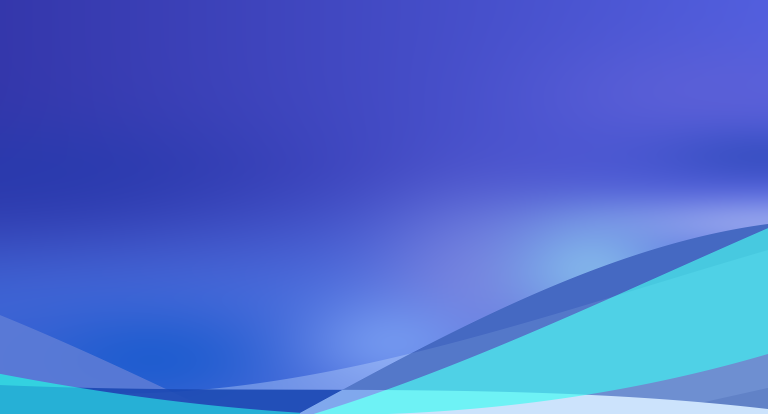
Write a WebGL 2 fragment shader that draws this background.

```glsl
#version 300 es
precision highp float;
// Blue gradient sky with soft glows above overlapping translucent and cyan ribbons.

uniform vec2 u_resolution;
out vec4 fragColor;

// Sky colours
const vec3 SKY_LEFT = vec3(0.205, 0.215, 0.67);
const vec3 SKY_RIGHT = vec3(0.32, 0.37, 0.87);
const vec3 HAZE_LEFT = vec3(0.25, 0.39, 0.83);
const vec3 HAZE_RIGHT = vec3(0.35, 0.47, 0.90);
const vec3 NAVY = vec3(0.15, 0.23, 0.68);
const vec3 COBALT = vec3(0.11, 0.36, 0.81);
const vec3 VIOLET = vec3(0.37, 0.38, 0.84);
const vec3 LILAC = vec3(0.48, 0.51, 0.87);
const vec3 ICE = vec3(0.52, 0.72, 0.92);
const vec3 MIST = vec3(0.60, 0.66, 0.93);
const vec3 SHADE = vec3(0.22, 0.31, 0.76);
const vec3 BRIGHT = vec3(0.47, 0.62, 0.95);

// Ribbon colours
const vec3 WEDGE = vec3(0.37, 0.49, 0.84);
const vec3 VEIL = vec3(0.72, 0.82, 0.99);
const vec3 BAND = vec3(0.10, 0.28, 0.70);
const vec3 SWEEP = vec3(0.27, 0.41, 0.76);
const vec3 SWEEP_VEILED = vec3(0.33, 0.47, 0.79);
const vec3 SWEEP_LOW = vec3(0.50, 0.66, 0.93);
const vec3 CYAN = vec3(0.28, 0.79, 0.88);
const vec3 CYAN_VEILED = vec3(0.31, 0.82, 0.90);
const vec3 CYAN_LOW = vec3(0.43, 0.95, 0.96);
const vec3 SLATE = vec3(0.43, 0.56, 0.82);
const vec3 SLATE_DARK = vec3(0.38, 0.51, 0.78);
const vec3 PALE = vec3(0.80, 0.89, 0.99);
const vec3 LAGOON = vec3(0.20, 0.82, 0.88);
const vec3 LAGOON_LOW = vec3(0.15, 0.69, 0.84);

// Edge heights at four evenly spaced places between the ends of each span
const vec2 WEDGE_SPAN = vec2(0.0, 0.273);
const vec4 WEDGE_EDGE = vec4(0.239, 0.167, 0.090, 0.010);
const vec2 VEIL_SPAN = vec2(0.221, 1.0);
const vec4 VEIL_EDGE = vec4(0.053, 0.123, 0.251, 0.396);
const vec2 BAND_SPAN = vec2(0.0, 1.0);
const vec4 BAND_EDGE = vec4(0.070, 0.059, 0.053, 0.012);
const vec2 SWEEP_SPAN = vec2(0.393, 1.0);
const vec4 SWEEP_EDGE = vec4(0.005, 0.203, 0.365, 0.459);
const vec2 CYAN_SPAN = vec2(0.417, 1.0);
const vec4 CYAN_EDGE = vec4(0.005, 0.135, 0.289, 0.449);
const vec2 SLATE_SPAN = vec2(0.56, 1.0);
const vec4 SLATE_EDGE = vec4(0.005, 0.031, 0.077, 0.145);
const vec2 CORNER_SPAN = vec2(0.898, 1.0);
const vec4 CORNER_EDGE = vec4(0.021, 0.035, 0.049, 0.063);
const vec2 LAGOON_SPAN = vec2(0.0, 0.39);
const vec4 LAGOON_EDGE = vec4(0.097, 0.0556, 0.024, 0.003);

// Cubic through four evenly spaced heights (Newton forward differences)
float cubic(float x, vec2 span, vec4 h) {
    float s = 3.0 * (x - span.x) / (span.y - span.x);
    vec3 d = h.yzw - h.xyz;
    vec2 dd = d.yz - d.xy;
    return h.x + s * (d.x + (s - 1.0) / 2.0 * (dd.x + (s - 2.0) / 3.0 * (dd.y - dd.x)));
}

// Smooth coverage of the area under an edge
float below(vec2 p, vec2 span, vec4 edge) {
    return clamp((cubic(p.x, span, edge) - p.y) * u_resolution.y + 0.5, 0.0, 1.0);
}

vec3 glow(vec3 base, vec2 p, vec2 center, vec2 radius, vec3 tint, float strength) {
    vec2 q = (p - center) / radius;
    return mix(base, tint, strength * exp(-dot(q, q)));
}

vec3 sky(vec2 p) {
    vec3 high = mix(SKY_LEFT, SKY_RIGHT, p.x);
    vec3 low = mix(HAZE_LEFT, HAZE_RIGHT, p.x);
    vec3 c = mix(low, high, smoothstep(0.25, 0.62, p.y));
    c = glow(c, p, vec2(0.05, 0.58), vec2(0.30, 0.14), NAVY, 0.7);
    c = glow(c, p, vec2(0.20, 0.13), vec2(0.17, 0.13), COBALT, 0.9);
    c = glow(c, p, vec2(0.93, 0.77), vec2(0.22, 0.13), VIOLET, 0.7);
    c = glow(c, p, vec2(1.00, 0.62), vec2(0.16, 0.08), SHADE, 0.9);
    c = glow(c, p, vec2(0.62, 0.32), vec2(0.13, 0.20), LILAC, 0.8);
    c = glow(c, p, vec2(1.00, 0.46), vec2(0.22, 0.065), MIST, 0.85);
    c = glow(c, p, vec2(0.77, 0.35), vec2(0.11, 0.13), ICE, 0.9);
    return glow(c, p, vec2(0.51, 0.17), vec2(0.11, 0.11), BRIGHT, 0.8);
}

void main() {
    vec2 p = gl_FragCoord.xy / u_resolution;
    float veil = below(p, VEIL_SPAN, VEIL_EDGE);
    float band = below(p, BAND_SPAN, BAND_EDGE);

    // Left wedge, light veil and dark band
    vec3 color = mix(sky(p), WEDGE, 0.85 * below(p, WEDGE_SPAN, WEDGE_EDGE));
    color = mix(color, VEIL, 0.4 * veil);
    color = mix(color, BAND, 0.9 * band);

    // Rising sweep and cyan ribbon, tinted where the layers overlap
    vec3 sweep = mix(mix(SWEEP, SWEEP_VEILED, veil), SWEEP_LOW, band);
    color = mix(color, sweep, below(p, SWEEP_SPAN, SWEEP_EDGE));
    vec3 cyan = mix(mix(CYAN, CYAN_VEILED, veil), CYAN_LOW, band);
    vec3 slate = mix(SLATE, SLATE_DARK, below(p, CORNER_SPAN, CORNER_EDGE));
    vec3 ribbon = mix(cyan, mix(slate, PALE, band), below(p, SLATE_SPAN, SLATE_EDGE));
    color = mix(color, ribbon, below(p, CYAN_SPAN, CYAN_EDGE));

    // Lagoon in the lower left corner
    float lagoon = below(p, LAGOON_SPAN, LAGOON_EDGE) * step(p.x, LAGOON_SPAN.y);
    color = mix(color, mix(LAGOON, LAGOON_LOW, band), lagoon);
    fragColor = vec4(color, 1.0);
}
```
